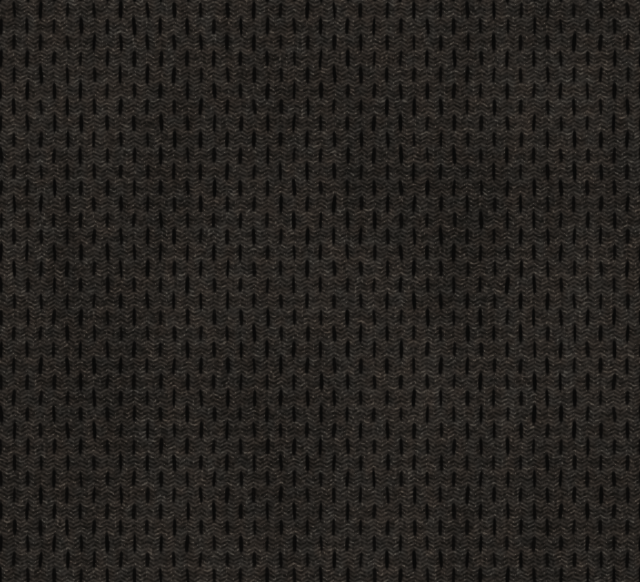
This texture is drawn by a Shadertoy shader. Its source:

```glsl
// Dark charcoal knitted mesh: staggered vertical slits between fine chevron stitches.

const vec2  REPEATS      = vec2(24.0, 18.0);   // slit pairs across, slits down
const vec2  OFFSET       = vec2(0.44, 0.31);   // shift of the lattice, in cells
const float STITCHES     = 8.0;                // chevron lines per cell height
const float CHEVRON_RISE = 0.85;               // chevron height, in stitches
const float SLIT_WIDTH   = 0.125;              // half width, in half columns
const float SLIT_LENGTH  = 0.27;               // half length, in cell heights
const vec2  GRAIN_CELLS  = vec2(288.0, 252.0); // fibre specks across and down
const vec3  SLIT_COLOR   = vec3(0.035, 0.033, 0.030);
const vec3  SHADE_COLOR  = vec3(0.075, 0.072, 0.064);
const vec3  YARN_COLOR   = vec3(0.172, 0.162, 0.150);
const vec3  LIGHT_COLOR  = vec3(0.300, 0.288, 0.265);
const vec3  WARM_TINT    = vec3(1.06, 0.99, 0.95);
const float TAU          = 6.2831853;

float hash(vec2 p) {
    vec3 q = fract(vec3(p.xyx) * 0.1031);
    q += dot(q, q.yzx + 33.33);
    return fract((q.x + q.y) * q.z);
}

// Value noise that wraps after a whole number of cells
float noise(vec2 uv, vec2 cells, float seed) {
    vec2 p = uv * cells;
    vec2 i = floor(p);
    vec2 f = fract(p);
    f = f * f * (3.0 - 2.0 * f);
    vec2 a = mod(i, cells) + seed;
    vec2 b = mod(i + 1.0, cells) + seed;
    return mix(mix(hash(a), hash(vec2(b.x, a.y)), f.x),
               mix(hash(vec2(a.x, b.y)), hash(b), f.x), f.y);
}

void mainImage(out vec4 fragColor, in vec2 fragCoord) {
    vec2 uv = fragCoord / iResolution.xy;

    // Slightly uneven lattice; every other half column is lifted by half a cell
    vec2 lattice = vec2(2.0 * REPEATS.x, REPEATS.y);
    vec2 wobble = vec2(noise(uv, vec2(48.0, 36.0), 11.0),
                       noise(uv, vec2(48.0, 36.0), 37.0)) - 0.5;
    vec2 p = uv * lattice + OFFSET + wobble * vec2(0.12, 0.05);
    float column = mod(floor(p.x), lattice.x);
    float lifted = p.y + 0.5 * mod(column, 2.0);
    vec2 id = vec2(column, mod(floor(lifted), lattice.y));
    vec2 d = vec2(fract(p.x), fract(lifted)) - 0.5;
    float variation = hash(id + 5.0);

    // Chevron stitches with uneven brightness
    float stitch = p.y * STITCHES + abs(d.x) * 2.0 * CHEVRON_RISE;
    float ridge = 0.5 + 0.5 * cos(TAU * stitch);
    vec2 stitchId = vec2(column * 2.0 + step(0.0, d.x),
                         mod(floor(stitch + 0.5), lattice.y * STITCHES));
    float sheen = hash(stitchId + 71.0);
    float grain = noise(uv, GRAIN_CELLS, 19.0);
    float fleck = smoothstep(0.62, 0.98, noise(uv, GRAIN_CELLS, 131.0));

    // Bands of raised stitches and broad wear
    float band = 0.5 + 0.5 * cos(2.0 * TAU * (p.y - 0.25));
    float wear = noise(uv, vec2(7.0, 6.0), 53.0) - 0.5;
    float rib = noise(uv, vec2(48.0, 3.0), 89.0) - 0.5;
    float light = 0.38 + 0.24 * (ridge - 0.5) + 0.30 * (grain - 0.5)
                + 0.14 * (sheen - 0.5) * ridge + 0.12 * (band - 0.5)
                + 0.10 * wear + 0.08 * rib;
    light += fleck * (0.12 + 0.22 * ridge);

    // Yarn colour, dark between stitches and pale on the flecks
    vec3 color = mix(SHADE_COLOR, YARN_COLOR, smoothstep(0.0, 0.55, light));
    color = mix(color, LIGHT_COLOR, smoothstep(0.38, 1.0, light));
    color *= mix(vec3(1.0), WARM_TINT, noise(uv, vec2(64.0, 58.0), 23.0));

    // Soft hollow around each slit, then the tapered slit itself
    float halfLength = SLIT_LENGTH * mix(0.85, 1.15, variation);
    float along = abs(d.y) / halfLength;
    float ends = 1.0 - smoothstep(0.65, 1.25, along);
    float hollow = exp(-d.x * d.x / 0.05) * ends;
    color *= 1.0 - 0.28 * hollow;
    float halfWidth = SLIT_WIDTH * mix(0.75, 1.2, hash(id + 17.0))
                    * (1.0 - 0.45 * along * along);
    float soft = max(0.07, lattice.x / iResolution.x);
    float slit = 1.0 - smoothstep(halfWidth - soft, halfWidth + soft, abs(d.x));
    color = mix(color, SLIT_COLOR, slit * ends * mix(0.78, 1.0, variation));

    fragColor = vec4(color, 1.0);
}
```
